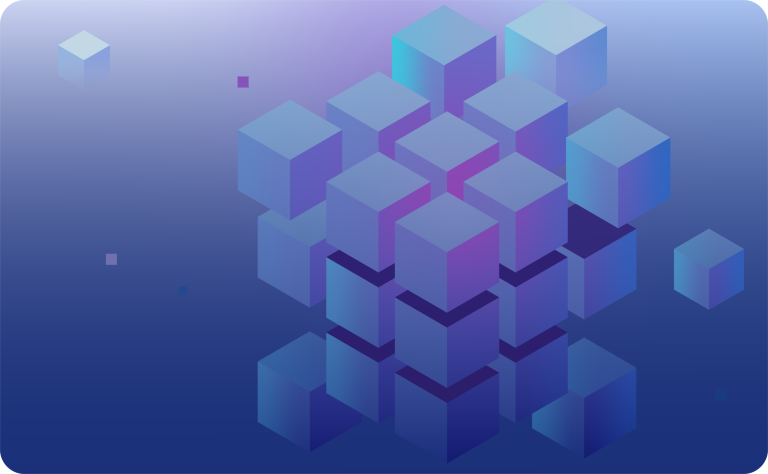
Give the GLSL for this background, as a Shadertoy shader.

```glsl
#define ASPECT 1.627
#define CUBE_RADIUS 0.1105
#define GRID_CENTER vec2(0.947, 0.3625)
#define GRID_STEP vec2(0.1453, 0.0848)
#define LAYER_DROP 0.159
#define GLOW_CENTER vec2(0.965, 0.405)
#define GLOW_RADIUS 0.2
#define CORNER_RADIUS 0.052
#define CYAN vec3(0.22, 0.80, 0.88)
#define MAGENTA vec3(0.58, 0.26, 0.70)
#define AZURE vec3(0.09, 0.41, 0.76)
#define INDIGO vec3(0.19, 0.13, 0.47)

// Width of one screen pixel in canvas heights
float pixelSize() { return 1.0 / iResolution.y; }

float softSpot(vec2 p, vec2 center, float radius) {
    vec2 d = (p - center) / radius;
    return exp(-dot(d, d));
}

float boxDistance(vec2 p, vec2 halfSize) {
    vec2 d = abs(p) - halfSize;
    return length(max(d, 0.0)) + min(max(d.x, d.y), 0.0);
}

float coverage(float dist) {
    return 1.0 - smoothstep(-0.7, 0.7, dist / pixelSize());
}

vec3 backdrop(vec2 p) {
    vec3 sky = mix(vec3(0.80, 0.83, 0.95), vec3(0.66, 0.76, 0.94),
                   smoothstep(0.3, 1.5, p.x));
    float light = pow(max(1.0 - p.y, 0.0), 2.05);
    vec3 color = mix(vec3(0.105, 0.19, 0.475), sky, light);
    color = mix(color, vec3(0.64, 0.53, 0.86), 0.5 * softSpot(p, vec2(0.82, 0.1), 0.28));
    return mix(color, vec3(0.40, 0.23, 0.63), 0.6 * softSpot(p, GLOW_CENTER, 0.24));
}

// Isometric cube; look = cyan edge, shaded top, paleness
vec3 drawCube(vec3 under, vec2 p, vec2 center, float radius, vec3 look) {
    vec2 q = (p - center) / radius;
    vec2 a = abs(q);
    float outline = max(a.x, 0.5 * a.x + 0.866 * a.y) - 1.0;
    float mask = coverage(outline * radius);
    if (mask <= 0.0) return under;

    float depth = p.y * p.y;
    float glow = softSpot(p, GLOW_CENTER, GLOW_RADIUS);

    // Top face
    vec3 top = mix(vec3(0.54, 0.67, 0.83), vec3(0.17, 0.28, 0.57),
                   smoothstep(0.05, 0.92, p.y));
    top = mix(top, vec3(0.56, 0.54, 0.77), 0.45 * glow);
    top = mix(top, CYAN, 0.35 * look.x * smoothstep(0.5, -1.0, q.x));
    top = mix(top, INDIGO * (1.1 - 0.25 * p.y), look.y);
    top = mix(top, vec3(0.80, 0.88, 0.91), look.z);

    // Left face
    vec3 left = mix(vec3(0.43, 0.53, 0.79), vec3(0.09, 0.16, 0.47), depth);
    left = mix(left, MAGENTA, 0.28 * glow);
    left = mix(left, CYAN, look.x * (1.0 - 0.55 * p.y) * smoothstep(-0.1, -1.0, q.x));
    left = mix(left, vec3(0.66, 0.78, 0.91), 0.8 * look.z);

    // Right face
    vec3 right = mix(vec3(0.41, 0.42, 0.79), vec3(0.05, 0.09, 0.42), depth);
    right = mix(right, MAGENTA, 0.85 * glow);
    float blueEdge = smoothstep(0.0, 1.0, q.x) * smoothstep(0.95, 1.3, center.x);
    right = mix(right, AZURE, blueEdge * (0.85 - 0.6 * p.y));
    right = mix(right, vec3(0.60, 0.73, 0.90), 0.8 * look.z);

    // Join the faces along their edges
    float edge = 0.7 * pixelSize() / radius;
    vec3 color = mix(left, right, smoothstep(-edge, edge, q.x));
    color = mix(color, top, smoothstep(-edge, edge, -0.866 * q.y - 0.5 * a.x));
    float opacity = 1.0 - look.z * smoothstep(-0.3, 1.1, q.y);
    return mix(under, color, mask * opacity);
}

vec3 drawSquare(vec3 under, vec2 p, vec2 center, float halfSize, vec3 color) {
    return mix(under, color, coverage(boxDistance(p - center, vec2(halfSize))));
}

// Three layers of three by three cubes, with loose corners
vec3 drawStack(vec3 color, vec2 p) {
    for (int layer = 2; layer >= 0; layer--)
    for (int row = 0; row < 3; row++)
    for (int col = 0; col < 3; col++) {
        if (layer > 0 && row + col < 2) continue;
        bool leftCorner = row == 2 && col == 0;
        bool rightCorner = row == 0 && col == 2;
        vec2 center = GRID_CENTER + GRID_STEP * vec2(col - row, row + col - 2);
        center.y += LAYER_DROP * float(layer);
        vec3 look = vec3(0.0, layer > 0 ? 1.0 : 0.0, 0.0);

        if (leftCorner) {
            center += layer == 0 ? vec2(-0.042, -0.025) : vec2(0.0, layer == 2 ? 0.146 : 0.0);
            look = vec3(layer == 2 ? 0.4 : 0.1, 0.0, 0.0);
        } else if (rightCorner) {
            center += layer == 0 ? vec2(0.072, -0.0085) : vec2(0.0, layer == 2 ? 0.159 : 0.025);
            look = vec3(layer == 1 ? 0.1 : 0.5, layer == 1 ? 0.9 : 0.0, 0.0);
        } else if (row + col == 0) {
            center += vec2(-0.006, -0.055);
            look.x = 0.95;
        } else if (layer > 0 && row == 2 && col == 1) look.x = 0.4;
        color = drawCube(color, p, center, CUBE_RADIUS, look);
    }
    return color;
}

void mainImage(out vec4 fragColor, in vec2 fragCoord) {
    vec2 uv = fragCoord / iResolution.xy;
    vec2 p = vec2(uv.x * ASPECT, 1.0 - uv.y); // y runs downward
    vec3 color = backdrop(p);

    // Small floating squares
    color = drawSquare(color, p, vec2(0.515, 0.173), 0.0117, vec3(0.52, 0.33, 0.73));
    color = drawSquare(color, p, vec2(0.236, 0.547), 0.0117, vec3(0.44, 0.44, 0.68));
    color = drawSquare(color, p, vec2(0.388, 0.614), 0.0085, vec3(0.13, 0.29, 0.56));
    color = drawSquare(color, p, vec2(1.527, 0.832), 0.0117, vec3(0.10, 0.23, 0.51));

    // Cubes
    color = drawCube(color, p, vec2(0.178, 0.127), 0.055, vec3(0.1, 0.0, 0.85));
    color = drawCube(color, p, vec2(1.178, 0.1165), 0.108, vec3(0.8, 0.0, 0.5));
    color = drawStack(color, p);
    color = drawCube(color, p, vec2(1.502, 0.568), 0.0742, vec3(0.5, 0.0, 0.0));

    // Rounded card
    vec2 halfCard = 0.5 * vec2(ASPECT, 1.0);
    float card = boxDistance(p - halfCard, halfCard - CORNER_RADIUS) - CORNER_RADIUS;
    fragColor = vec4(mix(vec3(1.0), color, coverage(card)), 1.0);
}
```
